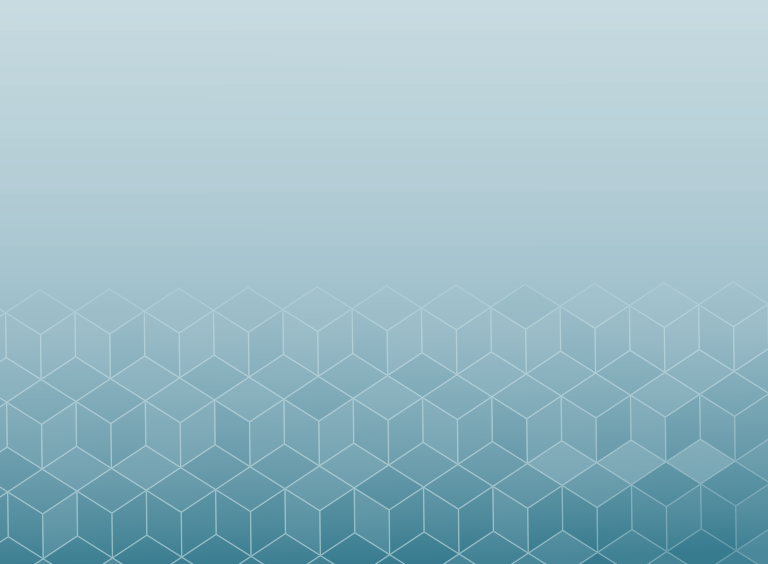
Reproduce this background procedurally as a Shadertoy shader.

```glsl
// Lattice layout, in canvas heights
const vec2 LATTICE_ORIGIN = vec2(0.071, 0.486);
const vec2 CELL = vec2(0.1229, 0.1589);
const float TILT = 0.0115;

// Lines and faces
const vec3 LINE_COLOR = vec3(0.77, 0.87, 0.89);
const vec3 FACE_LIGHT = vec3(0.72, 0.82, 0.86);
const vec3 FACE_DARK = vec3(0.27, 0.53, 0.61);
const float LINE_HALF_WIDTH = 0.0012;
const float LINE_OPACITY = 0.62;
const float FACE_CONTRAST = 0.24;
const vec3 BRIGHT_RUN = vec3(2.0, 7.0, 9.0); // row, first and last column

// Faint bands in the upper gradient
const float BAND_HEIGHT = 0.0957;
const float BAND_OFFSET = 0.151;
const float BAND_STRENGTH = 0.3;

// Background stops: colour and depth below the top edge
const int STOP_COUNT = 9;
const vec4 STOPS[STOP_COUNT] = vec4[](
    vec4(0.785, 0.860, 0.885, 0.00),
    vec4(0.745, 0.835, 0.860, 0.15),
    vec4(0.700, 0.800, 0.835, 0.34),
    vec4(0.655, 0.775, 0.815, 0.46),
    vec4(0.605, 0.737, 0.782, 0.58),
    vec4(0.515, 0.677, 0.730, 0.70),
    vec4(0.415, 0.610, 0.672, 0.82),
    vec4(0.310, 0.545, 0.612, 0.92),
    vec4(0.210, 0.475, 0.555, 1.00));

float hash(vec3 p) {
    p = fract(p * vec3(0.1031, 0.1030, 0.0973));
    p += dot(p, p.yzx + 33.33);
    return fract((p.x + p.y) * p.z);
}

vec3 background(float depth) {
    vec3 color = STOPS[0].rgb;
    for (int i = 1; i < STOP_COUNT; i++) {
        float blend = clamp((depth - STOPS[i - 1].w) / (STOPS[i].w - STOPS[i - 1].w), 0.0, 1.0);
        color = mix(color, STOPS[i].rgb, blend);
    }
    return color;
}

// Distance from x to the nearest multiple of period
float repeatDistance(float x, float period) {
    return abs(x - period * round(x / period));
}

void mainImage(out vec4 fragColor, in vec2 fragCoord) {
    float pixel = 1.0 / iResolution.y;
    vec2 p = fragCoord * pixel;
    float across = fragCoord.x / iResolution.x;

    // Sky gradient with soft bands, darker at the lower right
    float depth = 1.0 - p.y;
    float bandDepth = depth + 0.004 * across - BAND_OFFSET;
    float banded = depth + (0.5 - fract(bandDepth / BAND_HEIGHT)) * BAND_HEIGHT;
    float bandFade = BAND_STRENGTH * (1.0 - smoothstep(0.42, 0.55, depth));
    float tone = mix(depth, banded, bandFade);
    tone += 0.05 * (across - 0.5) * smoothstep(0.5, 0.9, depth);
    vec3 color = background(tone);

    // Tilted lattice: zigzag runs 0 to 1 from column centre to column edge
    vec2 d = p - LATTICE_ORIGIN;
    float u = (d.x + d.y * TILT) / CELL.x;
    float q = 4.0 * (d.x * TILT - d.y) / CELL.y;
    float zigzag = 2.0 * abs(u - round(u));
    float rising = q + zigzag;
    float falling = q - zigzag;
    float row = floor(rising / 4.0);
    bool upright = mod(rising, 4.0) > 2.0;
    bool centred = falling > 4.0 * row;

    // One identity for each upright face or diamond
    vec3 face = upright ? vec3(floor(2.0 * u), row, 0.0)
              : centred ? vec3(round(u), row, 1.0)
                        : vec3(floor(u), row, 2.0);
    float shade = hash(face + 17.0) - 0.42;
    bool inRun = face.z == 2.0 && row == BRIGHT_RUN.x
              && face.x >= BRIGHT_RUN.y && face.x <= BRIGHT_RUN.z;
    if (inRun) shade = 1.1;

    // Face fill
    float slant = 0.5 * CELL.x / length(vec2(0.5 * CELL.x, 0.25 * CELL.y));
    float unit = 0.25 * CELL.y * slant;
    float inside = smoothstep(-0.5 * pixel, 0.5 * pixel, falling * unit);
    float contrast = FACE_CONTRAST * mix(0.6, 1.25, smoothstep(0.5, 0.95, depth));
    vec3 tint = shade > 0.0 ? FACE_LIGHT : FACE_DARK;
    color = mix(color, tint, inside * abs(shade) * contrast);

    // Slanted and upright edges
    float edge = 1.0;
    if (falling > 0.0) edge = repeatDistance(rising, 2.0) * unit;
    if (falling > -2.0) edge = min(edge, repeatDistance(falling, 4.0) * unit);
    if (upright && falling > 0.0) {
        edge = min(edge, min(zigzag, 1.0 - zigzag) * 0.5 * CELL.x);
    }
    float line = 1.0 - smoothstep(-0.6 * pixel, 0.6 * pixel, edge - LINE_HALF_WIDTH);

    // Lines are fainter along the top row and toward the lower right
    float lineFade = mix(0.55, 1.0, smoothstep(0.0, 2.5, q));
    lineFade *= 1.0 - 0.5 * smoothstep(0.6, 1.0, across) * smoothstep(0.6, 0.9, depth);
    color = mix(color, LINE_COLOR, line * LINE_OPACITY * lineFade);

    fragColor = vec4(color, 1.0);
}
```
